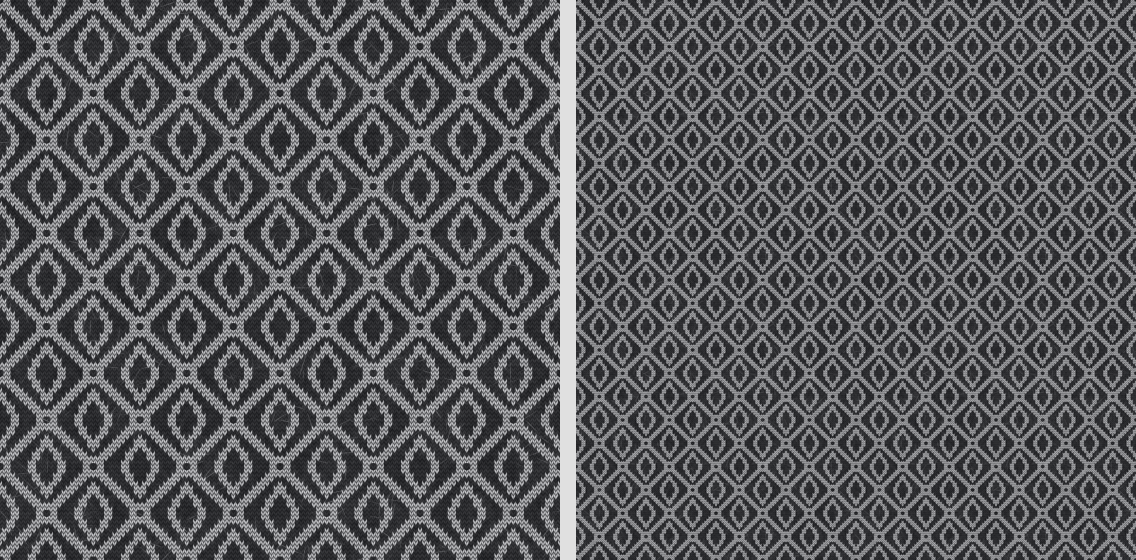
Left: one tile. Right: repeated 2 by 2.
Write a WebGL 1 fragment shader that draws this pattern.

```glsl
precision highp float;
// Knitted jacquard: pale stepped diamonds inside a lattice of crossing lines on charcoal.
// The motif is chosen per stitch by folding the stitch grid; each stitch is a shaded V.
// Wrapping noise and short random scratches add light wear, so the cloth tiles.

uniform vec2 u_resolution;

const vec2 REPEATS = vec2(6.0);
const vec2 MOTIF = vec2(22.0);         // stitches per repeat: columns, rows
const float V_RISE = 0.8;              // height of a stitch's arms, in rows
const float HOLE_RADIUS = 0.85;        // dark eye of each crossing, in stitches
const float SAMPLES = 3.0;

vec2 hash2(vec2 p) {
  vec3 h = fract(vec3(p.xyx) * vec3(0.1031, 0.1030, 0.0973));
  h += dot(h, h.yzx + 33.33);
  return fract((h.xx + h.yz) * h.zy);
}

// Value noise repeating every "period" cells
float wrapNoise(vec2 p, float period) {
  vec2 i = floor(p);
  vec2 f = fract(p);
  f = f * f * (3.0 - 2.0 * f);
  float a = hash2(mod(i, period)).x;
  float b = hash2(mod(i + vec2(1.0, 0.0), period)).x;
  float c = hash2(mod(i + vec2(0.0, 1.0), period)).x;
  float d = hash2(mod(i + 1.0, period)).x;
  return mix(mix(a, b, f.x), mix(c, d, f.x), f.y);
}

// Stepped ring; d is the distance from its centre in stitches
bool inDiamond(vec2 d) {
  float outer = floor(0.59 * (7.5 - d.y) + 0.5);
  float inner = floor((5.0 - d.y) * 0.5) - step(3.5, d.y);
  inner = d.y > 4.5 ? -1.0 : max(inner, 0.0);
  return d.y < 7.5 && d.x < outer + 0.5 && d.x > inner + 0.5;
}

// Offset from the nearest crossing; crossings sit on a centred grid
vec2 foldToCrossing(vec2 s) {
  vec2 halfMotif = MOTIF * 0.5;
  vec2 p = abs(mod(s + halfMotif, MOTIF) - halfMotif);
  return p.x + p.y > halfMotif.x ? halfMotif - p : p;
}

// True where the stitch is knitted in pale yarn
bool isPale(vec2 stitch) {
  vec2 halfMotif = MOTIF * 0.5;
  vec2 p = foldToCrossing(stitch);
  bool node = p.x < 2.5 && p.y < 2.5;
  bool line = abs(p.y - p.x) < 1.1;
  bool ring = inDiamond(vec2(halfMotif.x - p.x, p.y))
           || inDiamond(vec2(p.x, halfMotif.y - p.y));
  return node || line || ring;
}

// Returns brightness in x and pale yarn coverage in y
vec2 knit(vec2 uv) {
  vec2 s = uv * REPEATS * MOTIF;
  float eye = step(HOLE_RADIUS, length(foldToCrossing(s)));
  float col = floor(s.x + 0.5);
  float across = abs(s.x - col);
  s.y -= V_RISE * (2.0 * across - 0.5);
  float row = floor(s.y + 0.5);
  vec2 stitch = vec2(col, row);

  // Rounded yarn: dark between rows, down the middle and between columns
  float strand = smoothstep(0.0, 0.75, 1.0 - 2.0 * abs(s.y - row));
  float leg = smoothstep(0.0, 0.6, 1.0 - abs(4.0 * across - 1.0));
  float relief = strand * mix(0.5, 1.0, leg);

  float tone = hash2(mod(stitch, REPEATS * MOTIF)).x - 0.5;
  float pale = isPale(stitch) ? eye : 0.0;
  float dark = 0.11 + 0.1 * relief + 0.025 * tone;
  float light = 0.27 + 0.51 * relief + 0.05 * tone;
  return vec2(mix(dark, light, pale), pale);
}

// One short random scratch per grid cell, with wrapped cell ids
float scratches(vec2 uv, float cells, float width) {
  vec2 p = uv * cells;
  vec2 base = floor(p);
  float mark = 0.0;
  for (int j = -1; j <= 1; j++) {
    for (int i = -1; i <= 1; i++) {
      vec2 cell = base + vec2(float(i), float(j));
      vec2 id = mod(cell, cells);
      vec2 shape = hash2(id + 71.0);
      float angle = shape.x * 6.2832;
      vec2 dir = vec2(cos(angle), sin(angle));
      vec2 rel = p - cell - hash2(id + 13.0);
      float along = clamp(dot(rel, dir), -0.5, 0.5);
      float dist = length(rel - dir * along) / cells;
      float line = 1.0 - smoothstep(0.0, width, dist);
      mark = max(mark, line * shape.y * (1.0 - abs(along)));
    }
  }
  return mark;
}

void main() {
  vec2 uv = gl_FragCoord.xy / u_resolution;

  // Average a small grid of samples for smooth edges
  vec2 cloth = vec2(0.0);
  for (int j = 0; j < 3; j++) {
    for (int i = 0; i < 3; i++) {
      vec2 offset = (vec2(float(i), float(j)) + 0.5) / SAMPLES - 0.5;
      cloth += knit(uv + offset / u_resolution);
    }
  }
  cloth /= SAMPLES * SAMPLES;

  // Patchy wear, strongest on the dark yarn
  float width = 0.0008 + 0.6 / u_resolution.y;
  float patches = smoothstep(0.3, 0.75, wrapNoise(uv * 20.0, 20.0));
  float marks = max(scratches(uv, 26.0, width), scratches(uv + 0.37, 43.0, width));
  float grain = wrapNoise(uv * 160.0, 160.0) - 0.5;
  float wear = marks * patches * 0.17 + grain * 0.045 + patches * 0.015;
  float value = cloth.x + wear * mix(1.0, 0.4, cloth.y);

  gl_FragColor = vec4(vec3(value) + vec3(-0.002, 0.0, 0.011), 1.0);
}
```
